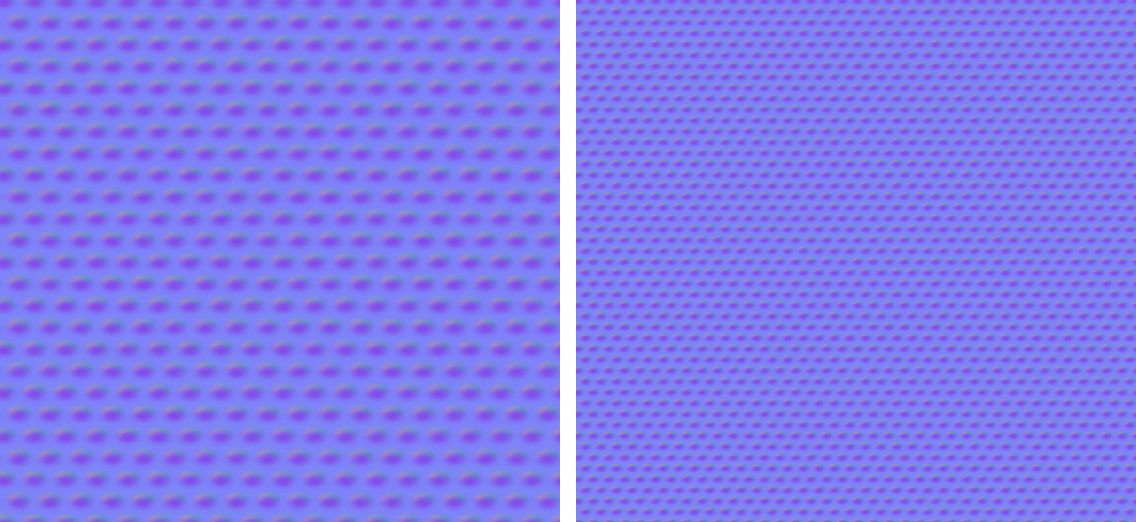
Left: one tile. Right: repeated 2 by 2.
A WebGL 2 fragment shader for this texture map:

```glsl
#version 300 es
precision highp float;

#define DOTS vec2(18.0, 24.0)
#define ROW_PITCH 0.70
#define DOT_SHIFT vec2(0.11, -0.04)
#define FLOOR_SIZE vec2(0.305, 0.185)
#define FLOOR_DROP 0.055
#define RIM_SIZE vec2(0.265, 0.195)
#define RIM_WIDTH 0.50
#define SIDE_TILT 0.125
#define STREAK_GRID vec2(12.0, 192.0)
#define STREAK_AMOUNT 0.014
#define DOT_VARIATION 0.05

uniform vec2 u_resolution;
out vec4 fragColor;

const vec3 FLAT_NORMAL = vec3(0.495, 0.518, 0.975);
const vec3 FLOOR_TINT = vec3(0.012, -0.215, -0.060);
const vec3 RIM_TINT = vec3(0.012, 0.065, -0.165);

float hash(vec2 p) {
    vec3 h = fract(vec3(p.xyx) * 0.1031);
    h += dot(h, h.yzx + 33.33);
    return fract((h.x + h.y) * h.z);
}

// Value noise on a lattice that wraps after period cells
float wrappedNoise(vec2 p, vec2 period) {
    vec2 cell = floor(p);
    vec2 f = fract(p);
    f = f * f * (3.0 - 2.0 * f);
    vec2 a = mod(cell, period);
    vec2 b = mod(cell + 1.0, period);
    float low = mix(hash(a), hash(vec2(b.x, a.y)), f.x);
    float high = mix(hash(vec2(a.x, b.y)), hash(b), f.x);
    return mix(low, high, f.y);
}

// Normal offset of one dimple; q is measured in column widths
vec3 dimple(vec2 q, float streak) {
    // Tilted floor with a soft flat top
    vec2 onFloor = (q + vec2(0.0, FLOOR_DROP)) / FLOOR_SIZE;
    float floorMask = exp(-pow(dot(onFloor, onFloor), 1.2));

    // Broad upper rim, fading out towards the bottom
    vec2 onRim = q / RIM_SIZE;
    float radius = length(onRim);
    vec2 outward = onRim / max(radius, 0.001);
    float offset = (radius - 1.0) / RIM_WIDTH;
    float rim = exp(-offset * offset) * smoothstep(-0.6, 0.75, outward.y);
    rim *= 1.0 + 0.15 * streak;

    // Side walls lean inwards, the upper edge leans up
    float lean = -outward.x * rim * SIDE_TILT;
    float lift = mix(0.35, 1.0, max(outward.y, 0.0));
    return FLOOR_TINT * floorMask + RIM_TINT * rim * vec3(1.0, lift, 1.0) + vec3(lean, 0.0, 0.0);
}

void main() {
    vec2 uv = gl_FragCoord.xy / u_resolution;
    vec2 p = uv * DOTS;

    // Faint horizontal streaks
    float streak = 2.0 * wrappedNoise(uv * STREAK_GRID, STREAK_GRID) - 1.0;
    vec3 color = FLAT_NORMAL + STREAK_AMOUNT * streak * vec3(-0.6, 1.0, -0.8);

    // Staggered rows: add the nearby dimples
    float nearRow = floor(p.y - DOT_SHIFT.y + 0.5);
    for (int j = -1; j <= 1; j++) {
        float row = nearRow + float(j);
        float shift = DOT_SHIFT.x + 0.5 * mod(row, 2.0);
        float nearColumn = floor(p.x - shift + 0.5);
        for (int i = -1; i <= 1; i++) {
            vec2 id = vec2(nearColumn + float(i), row);
            vec2 center = vec2(id.x + shift, row + DOT_SHIFT.y);
            vec2 q = (p - center) * vec2(1.0, ROW_PITCH);
            float strength = 1.0 + DOT_VARIATION * (hash(mod(id, DOTS) + 7.0) - 0.5);
            color += strength * dimple(q, streak);
        }
    }
    fragColor = vec4(clamp(color, 0.0, 1.0), 1.0);
}
```
